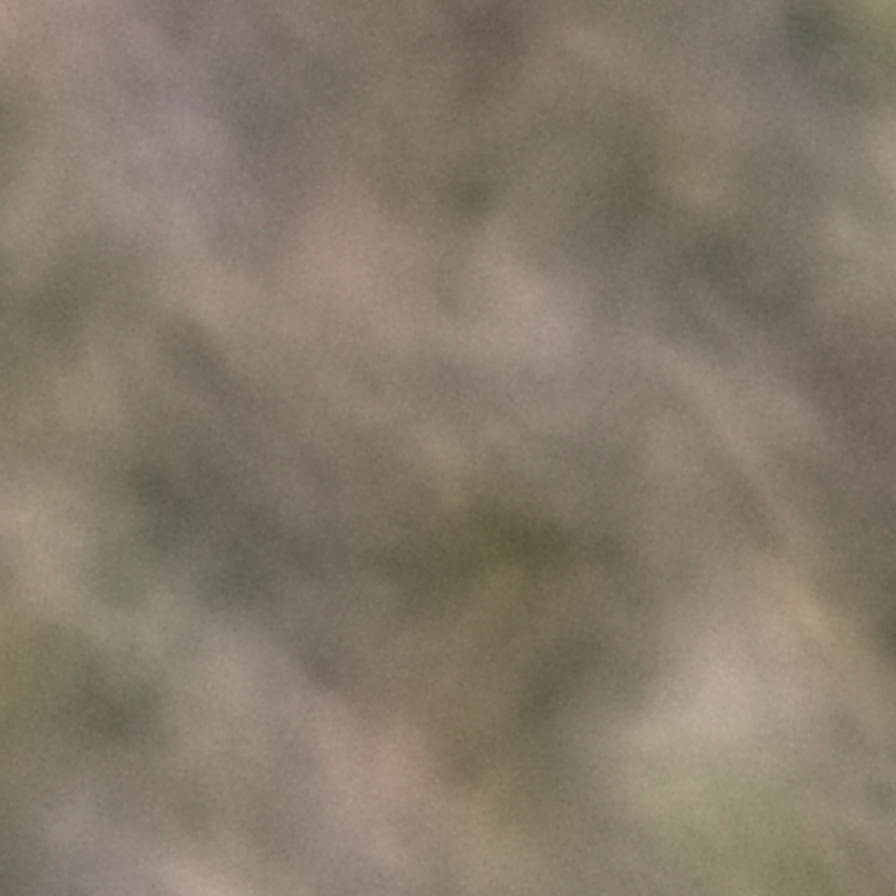
Write a WebGL 1 fragment shader that draws this texture.

```glsl
precision highp float;

uniform vec2 u_resolution;

// Colour: the mean, and the change per unit of each field
const vec3 MEAN_COLOR = vec3(0.523, 0.483, 0.418);
const vec3 TONE_STEP = vec3(0.066, 0.058, 0.053);
const vec3 YELLOW_TINT = vec3(0.006, 0.004, -0.014);
const vec3 PINK_TINT = vec3(0.010, -0.004, 0.004);

// Blotches: cells across the canvas, detail and direction
const float BLOTCH_SCALE = 4.2;
const float DETAIL_SCALE = 1.9;
const float DETAIL_GAIN = 0.58;
const float TONE_GAIN = 2.1;
const float TONE_LIMIT = 2.9;
const float STREAK_ANGLE = -0.85;
const float STREAK_STRETCH = 1.25;
const float WARP_AMOUNT = 0.022;

// Tints and fine grain
const float TINT_SCALE = 5.0;
const float TINT_GAIN = 2.5;
const float GRAIN_SCALE = 210.0;
const float GRAIN_STRENGTH = 0.021;
const float CHROMA_GRAIN = 0.5;

vec3 hash3(vec2 cell) {
  vec3 q = fract(cell.xyx * vec3(0.1031, 0.1030, 0.0973));
  q += dot(q, q.yxz + 33.33);
  return fract((q.xxy + q.yzz) * q.zyx);
}

mat2 rotation(float angle) {
  float c = cos(angle);
  float s = sin(angle);
  return mat2(c, s, -s, c);
}

// Cellular noise: one soft light or dark spot at a random place per cell
float softCells(vec2 p) {
  vec2 home = floor(p);
  float sum = 0.0;
  for (int y = -1; y <= 1; y++) {
    for (int x = -1; x <= 1; x++) {
      vec2 cell = home + vec2(float(x), float(y));
      vec3 random = hash3(cell + 71.0);
      vec2 offset = p - cell - random.xy;
      float falloff = max(0.0, 1.0 - dot(offset, offset));
      sum += (2.0 * random.z - 1.0) * falloff * falloff * falloff;
    }
  }
  return sum;
}

// Layered sines bend the outlines of the spots
vec2 warp(vec2 p) {
  vec2 bend = sin(p.yx * 11.0 + vec2(0.7, 2.9));
  bend += 0.5 * sin(p.yx * 23.0 + p * 9.0 + vec2(4.1, 1.3));
  return p + WARP_AMOUNT * bend;
}

float blotches(vec2 p) {
  mat2 turn = rotation(0.9);
  float amplitude = 1.0;
  float sum = 0.0;
  for (int i = 0; i < 4; i++) {
    sum += amplitude * softCells(p);
    p = turn * p * DETAIL_SCALE + 17.3;
    amplitude *= DETAIL_GAIN;
  }
  return sum;
}

void main() {
  vec2 uv = gl_FragCoord.xy / min(u_resolution.x, u_resolution.y);

  // Blotches run gently down to the right
  vec2 p = rotation(-STREAK_ANGLE) * warp(uv);
  p.x /= STREAK_STRETCH;
  float tone = TONE_GAIN * blotches(p * BLOTCH_SCALE + 5.0);
  tone = clamp(tone, -TONE_LIMIT, TONE_LIMIT);

  // Slow drifts of hue, pinker in the light and greener in the dark
  float yellow = TINT_GAIN * softCells(p * TINT_SCALE + 40.0);
  float pink = TINT_GAIN * softCells(p * TINT_SCALE + 90.0) + 0.3 * tone;

  // Fine grain with a little colour
  vec2 g = rotation(0.4) * uv * GRAIN_SCALE;
  float grain = softCells(g + 300.0);
  float chroma = CHROMA_GRAIN * softCells(g * 0.6 + 700.0);

  vec3 color = MEAN_COLOR + TONE_STEP * tone;
  color += YELLOW_TINT * yellow + PINK_TINT * pink;
  color += GRAIN_STRENGTH * (grain + chroma * vec3(0.6, -0.4, 0.2));
  gl_FragColor = vec4(clamp(color, 0.0, 1.0), 1.0);
}
```
